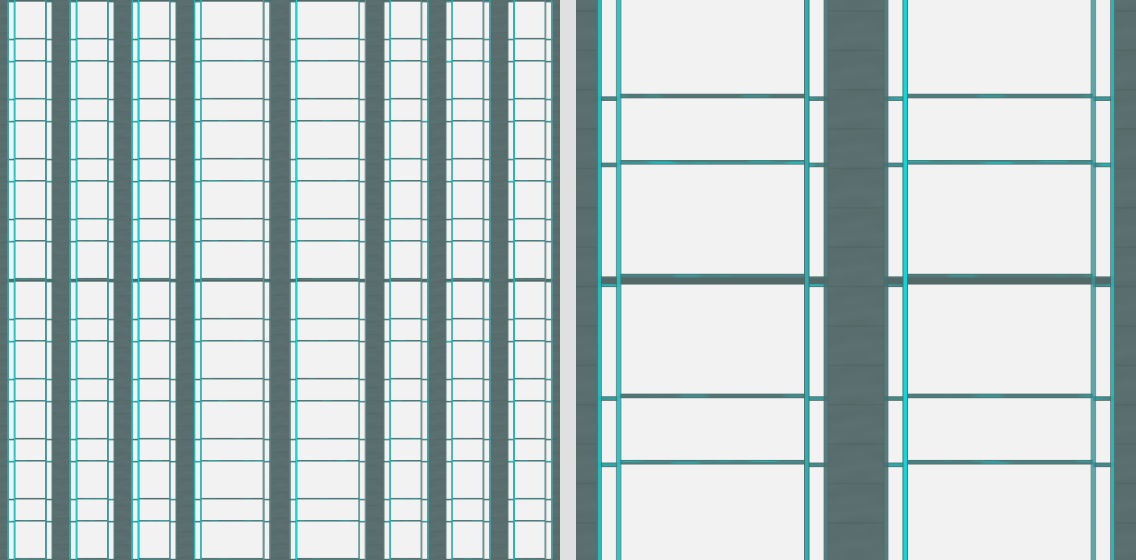
Left: the whole. Right: its middle third, enlarged.
A Shadertoy shader for this pattern:

```glsl
// Draws mirrored columns of pale ruled panels between slate posts, edged with cyan lines.

const float SPAN = 768.0;          // layout units across the canvas
const float STOREY = SPAN / 2.0;   // height of one vertical repeat
const float ROW = 82.3;            // tall panel plus short panel
const float TALL = 52.0;           // tall panel alone
const float MARGIN = 9.5;          // side strip of each column

const vec3 PAPER = vec3(0.95);
const vec3 SLATE = vec3(0.35, 0.43, 0.43);
const vec3 OUTLINE = vec3(0.30, 0.41, 0.41);
const vec3 CYAN = vec3(0.04, 0.86, 0.87);

float hash(vec2 p) {
    return fract(sin(dot(p, vec2(12.99, 78.23))) * 4375.85);
}

// Share of a pixel of size px covered by a strip of half width h at offset d
float strip(float d, float h, float px) {
    return clamp((min(d + 0.5 * px, h) - max(d - 0.5 * px, -h)) / px, 0.0, 1.0);
}

// Slate rule with a cyan core
vec3 rule(vec3 base, float d, float halfWidth, float ink, float glow, float px) {
    vec3 col = mix(base, OUTLINE, ink * strip(d, halfWidth, px));
    return mix(col, CYAN, glow * strip(d, 0.65 * halfWidth, px));
}

// Broken highlights along a rule
float streak(float x, float seed) {
    float wave = sin(x * 0.11 + seed * 40.0) + 0.6 * sin(x * 0.29 + seed * 17.0);
    return smoothstep(0.1, 1.1, wave);
}

// Post surface with faint layers and joints
vec3 post(vec2 p, float px) {
    float layers = 0.012 * sin(p.y * 0.35 + sin(p.x * 0.2)) + 0.008 * sin(p.y * 0.9 + p.x * 0.13);
    float joint = strip(mod(p.y, 18.0) - 9.0, 0.4, px);
    return SLATE * (1.0 + layers - 0.05 * joint);
}

// The two rules that bound the panels of a row
vec3 rowRules(vec3 base, float t, float x, float cyanLevel, vec2 id, float px) {
    float toTop = t - ROW * round(t / ROW);
    float seedTop = hash(id + 3.1);
    float seedMid = hash(id + 7.7);
    float glowTop = cyanLevel * (0.35 + 0.65 * smoothstep(0.6, 0.95, seedTop)) + 0.3 * streak(x, seedTop);
    float glowMid = 0.6 * cyanLevel * seedMid + 0.2 * streak(x, seedMid);
    vec3 col = rule(base, toTop, 1.05, 0.95, glowTop, px);
    return rule(col, t - TALL, 1.05, 0.95, glowMid, px);
}

void mainImage(out vec4 fragColor, in vec2 fragCoord) {
    vec2 px = SPAN / iResolution.xy;
    vec2 p = fragCoord * px;
    p.y = SPAN - p.y;

    // Columns: one wide and three narrow on each side of the centre
    float side = p.x < 0.5 * SPAN ? -1.0 : 1.0;
    float d = abs(p.x - 0.5 * SPAN);
    bool wide = d < 130.0;
    float index = wide ? -1.0 : floor((d - 130.0) / 85.0);
    float centre = wide ? 65.5 : 172.5 + 85.0 * index;
    float halfColumn = wide ? 52.5 : 31.0;
    float halfPanel = halfColumn - MARGIN;
    float u = side * (d - centre);
    float column = side * (index + 2.0);

    // Rows: five tall panels and four short ones in each storey
    float w = mod(p.y, STOREY) - 1.0;
    float row = floor(w / ROW);
    float t = mod(w, ROW);
    vec2 id = vec2(column, row);

    // Panel rules, with the side rungs set slightly lower
    vec3 col;
    if (abs(u) < halfPanel) {
        col = rowRules(PAPER, t, u, 0.4, id, px.y);
    } else {
        col = rowRules(PAPER, mod(t - 1.2, ROW), u, 0.65, id + 0.5, px.y);
    }

    // Seam between storeys
    float seam = mod(p.y - 0.4 + 0.5 * STOREY, STOREY) - 0.5 * STOREY;
    col = mix(col, SLATE * 0.95, strip(seam, 1.5, px.y));

    // Inner uprights: brighter on the left, with worn ink and lit panels
    bool onLeft = u < 0.0;
    float wear = hash(vec2(column, onLeft ? 1.7 : 5.3));
    float lit = step(0.9, hash(id + 11.3)) * step(t, TALL);
    float innerGlow = onLeft ? mix(0.65, 1.0, wear) : mix(0.25, 0.65, wear) + 0.35 * lit;
    col = rule(col, abs(u) - halfPanel, 1.25, mix(0.65, 1.0, wear), innerGlow, px.x);

    // Posts and outer edges: cyan faces away from the centre
    float outside = clamp((abs(u) - halfColumn) / px.x + 0.5, 0.0, 1.0);
    col = mix(col, post(p, px.y), outside);
    float outerGlow = d > centre ? mix(0.55, 0.95, wear) : 0.06;
    col = rule(col, abs(u) - halfColumn + 0.7, 1.1, 0.9, outerGlow, px.x);

    fragColor = vec4(col, 1.0);
}
```
